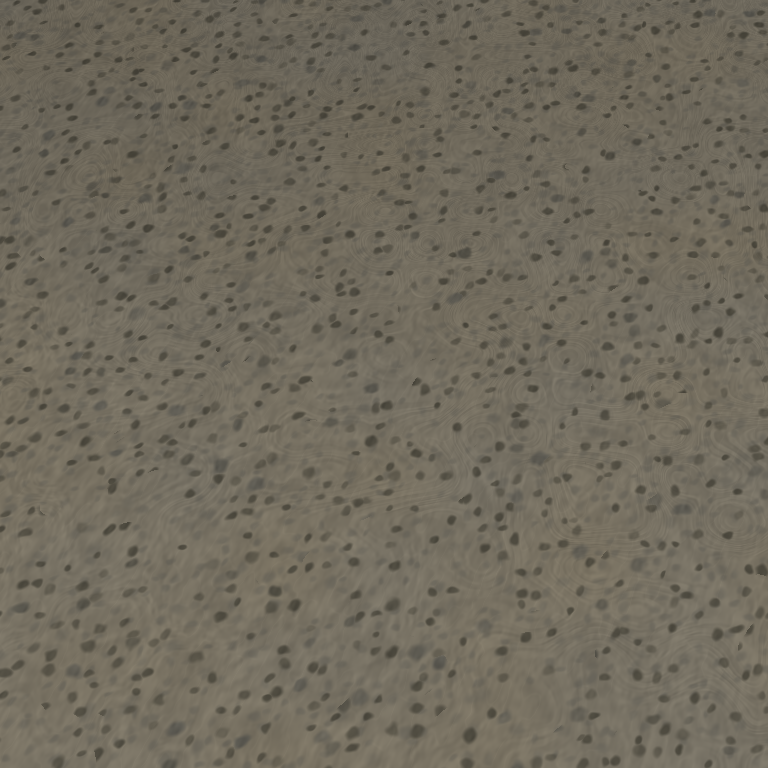
Write a WebGL 2 fragment shader that draws this texture.

```glsl
#version 300 es
precision highp float;
// Weathered grey-brown stone seen at a slant: small dark oval grains, all leaning
// to the upper right, over a soft fibrous ground. Grains are jittered ellipses in
// a cell grid; the ground is stretched noise; a mild perspective shrinks the top.

uniform vec2 u_resolution;
out vec4 fragColor;

const vec3 STONE = vec3(0.462, 0.437, 0.381);
const vec3 GRAIN = vec3(0.268, 0.257, 0.217);
const vec3 SLATE = vec3(0.335, 0.330, 0.305);
const float LEAN = 0.68;   // mean grain direction in radians

// Four random values in 0..1 for an integer cell
vec4 hash4(vec2 cell, float seed) {
  uvec4 v = uvec4(ivec4(ivec2(cell), int(seed), 7) + 4096);
  v = v * 1664525u + 1013904223u;
  v += v.yzxy * v.wxyz;
  v ^= v >> 16u;
  v += v.yzxy * v.wxyz;
  return vec4(v >> 8u) / 16777216.0;
}

vec2 rotate(vec2 p, float angle) {
  float c = cos(angle), s = sin(angle);
  return vec2(c * p.x + s * p.y, c * p.y - s * p.x);
}

// Smooth value noise in 0..1
float noise(vec2 p, float seed) {
  vec2 i = floor(p), f = p - i;
  f = f * f * (3.0 - 2.0 * f);
  float low = mix(hash4(i, seed).x, hash4(i + vec2(1, 0), seed).x, f.x);
  float high = mix(hash4(i + vec2(0, 1), seed).x, hash4(i + vec2(1, 1), seed).x, f.x);
  return mix(low, high, f.y);
}

// Noise drawn out along a direction, centred on zero
float streaks(vec2 p, float angle, vec2 freq, float seed) {
  return noise(rotate(p, angle) * freq, seed) - 0.5;
}

// Scattered soft ellipses: x = coverage, y = random tint of the strongest one
vec2 grains(vec2 p, float density, vec2 radii, float softness, float seed) {
  vec2 cell = floor(p), best = vec2(0.0);
  for (int j = -1; j <= 1; j++) {
    for (int i = -1; i <= 1; i++) {
      vec2 id = cell + vec2(i, j);
      vec4 place = hash4(id, seed);
      vec4 form = hash4(id, seed + 1.0);
      if (place.z > density) continue;
      float size = 0.72 + 0.45 * form.x + 0.6 * pow(form.y, 9.0);
      vec2 offset = rotate(p - id - 0.1 - 0.8 * place.xy, LEAN + 1.1 * (form.z - 0.5));
      vec2 q = offset / (radii * size * vec2(1.0, 0.85 + 0.35 * place.w));
      float cover = 1.0 - smoothstep(1.0 - softness, 1.0 + softness, length(q));
      cover *= 0.35 + 0.65 * sqrt(form.w);
      if (cover > best.x) best = vec2(cover, form.y);
    }
  }
  return best;
}

void main() {
  vec2 uv = gl_FragCoord.xy / u_resolution;

  // Slanted plane: features become smaller towards the top
  vec2 plane = vec2(uv.x - 0.5, uv.y) / (1.0 - 0.3 * uv.y);

  // Uneven outlines and patchy crowding
  vec2 wobble = vec2(noise(plane * 95.0, 11.0), noise(plane * 95.0, 12.0)) - 0.5;
  vec2 warped = plane + 0.0045 * wobble;
  float crowd = noise(rotate(plane, LEAN) * vec2(9.0, 15.0), 13.0);

  // Ground: broad mottling, short fibres and fine pale threads
  float bend = 0.9 + 0.7 * (noise(plane * 14.0, 21.0) - 0.5);
  float mottle = noise(plane * 22.0, 22.0) - 0.5;
  float fibres = streaks(warped, bend, vec2(48.0, 125.0), 23.0);
  float fine = streaks(plane, 1.2, vec2(90.0, 210.0), 24.0);
  float ridge = abs(streaks(warped, 1.15, vec2(26.0, 75.0), 25.0));
  float thread = 1.0 - smoothstep(0.0, 0.09, ridge);
  float tone = 1.0 + 0.05 * mottle + 0.11 * fibres + 0.07 * fine + 0.025 * thread;
  vec3 color = STONE * tone;

  // Warm and cool drift
  float drift = noise(plane * 7.0, 31.0) - 0.5;
  color *= 1.0 + drift * vec3(0.03, 0.01, -0.03);

  // Faint buried grains, then the distinct dark ones
  vec2 faint = grains(warped * 47.0, 0.55, vec2(0.34, 0.22), 0.6, 41.0);
  color = mix(color, SLATE, 0.42 * faint.x);
  vec2 dark = grains(warped * 34.0, 0.3 + 0.55 * crowd, vec2(0.28, 0.195), 0.42, 51.0);
  vec3 body = mix(GRAIN, SLATE, smoothstep(0.8, 1.0, dark.y)) * (1.0 + 0.2 * fine);
  color = mix(color, body, 0.88 * dark.x);

  // Light falls off towards the top, most of all at the left
  float shade = smoothstep(0.35, 1.0, uv.y) * (0.11 - 0.05 * uv.x);
  color *= 1.03 - 0.03 * uv.y - shade;

  fragColor = vec4(color, 1.0);
}
```
